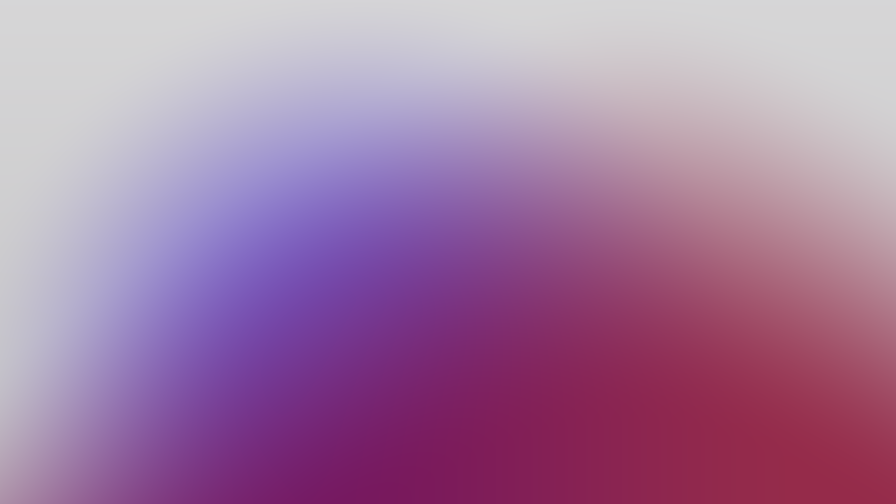
This background is drawn by a Shadertoy shader. Its source:

```glsl
// Soft backdrop: a violet glow and a crimson rise blending into pale grey.

// Colours
const vec3 GREY_LOW      = vec3(0.770, 0.768, 0.775);
const vec3 GREY_HIGH     = vec3(0.840, 0.838, 0.842);
const vec3 PERIWINKLE    = vec3(0.450, 0.370, 0.810);
const vec3 PLUM          = vec3(0.460, 0.090, 0.370);
const vec3 CRIMSON       = vec3(0.585, 0.170, 0.290);

// Violet glow: a wide, soft disc (units of canvas height)
const vec2  GLOW_CENTRE  = vec2(0.718, 0.236);
const float GLOW_INNER   = 0.16;
const float GLOW_OUTER   = 0.81;

// Crimson rise: a rounded ridge with sloping sides
const vec2  RIDGE_PEAK   = vec2(1.25, 0.588);
const float RIDGE_ROUND  = 0.347;
const float RIDGE_SLOPE  = 0.80;
const float RIDGE_SOFT   = 0.43;

// Span over which plum turns into crimson, left to right
const vec2  HUE_SPAN     = vec2(0.58, 1.65);

float violetGlow(vec2 p) {
    return 1.0 - smoothstep(GLOW_INNER, GLOW_OUTER, distance(p, GLOW_CENTRE));
}

// Hyperbolic hill: round at the peak, straight further out
float ridgeHeight(float x) {
    float run = RIDGE_SLOPE * (x - RIDGE_PEAK.x);
    return RIDGE_PEAK.y + RIDGE_ROUND - length(vec2(RIDGE_ROUND, run));
}

float crimsonRise(vec2 p) {
    return 1.0 - smoothstep(-RIDGE_SOFT, RIDGE_SOFT, p.y - ridgeHeight(p.x));
}

void mainImage(out vec4 fragColor, in vec2 fragCoord) {
    vec2 p = fragCoord / iResolution.y;

    // Layers from back to front
    vec3 colour = mix(GREY_LOW, GREY_HIGH, p.y);
    colour = mix(colour, PERIWINKLE, violetGlow(p));

    vec3 riseColour = mix(PLUM, CRIMSON, smoothstep(HUE_SPAN.x, HUE_SPAN.y, p.x));
    colour = mix(colour, riseColour, crimsonRise(p));

    fragColor = vec4(colour, 1.0);
}
```
